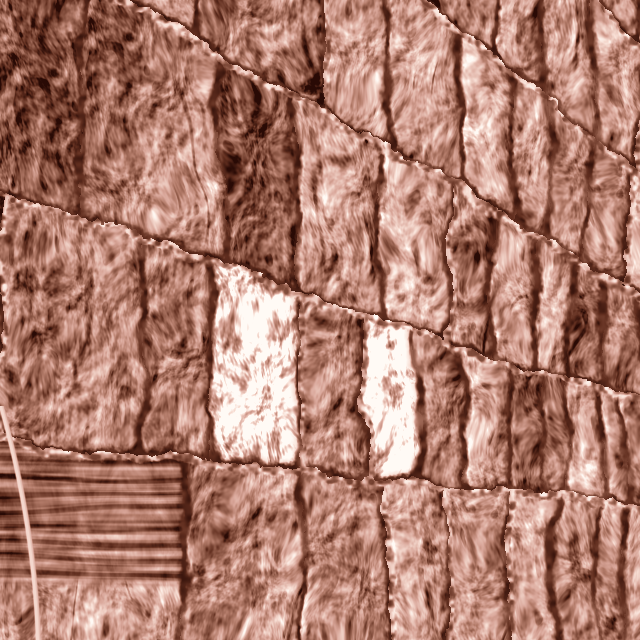
This texture is drawn by a WebGL 1 fragment shader. Its source:

```glsl
precision highp float;
// Weathered red stone wall in courses that recede to the right, with pale stones and a layered slab.
uniform vec2 u_resolution;

const vec2 VANISH = vec2(1.7227, 0.134);  // where the course lines meet
const float BED_SLOPE = 0.105;            // slope of the lowest bed joint
const float COURSE_STEP = 0.218;          // slope added per course
const float COURSE_GROWTH = 0.0075;       // extra slope, per course squared
const float JOINT_JITTER = 0.36;
const float CRACK_WIDTH = 0.0055;
const float MORTAR_WIDTH = 0.015;
const float CORNER_RADIUS = 0.014;
const float WIRE_HALF_WIDTH = 0.0042;
const vec2 GRAIN_SCALE = vec2(52.0, 32.0);

const vec3 SHADOW = vec3(0.16, 0.04, 0.02);
const vec3 UMBER  = vec3(0.38, 0.18, 0.12);
const vec3 RUST   = vec3(0.55, 0.34, 0.27);
const vec3 CLAY   = vec3(0.71, 0.49, 0.42);
const vec3 ROSE   = vec3(0.85, 0.65, 0.60);
const vec3 CHALK  = vec3(0.97, 0.87, 0.83);

float hash(vec2 p) {
  return fract(sin(dot(p, vec2(127.1, 311.7))) * 43758.55);
}

float noise(vec2 p) {
  vec2 i = floor(p), f = fract(p);
  f = f * f * (3.0 - 2.0 * f);
  return mix(mix(hash(i), hash(i + vec2(1, 0)), f.x),
             mix(hash(i + vec2(0, 1)), hash(i + 1.0), f.x), f.y);
}

float fbm(vec2 p) {
  float sum = 0.0, amp = 0.43;
  for (int i = 0; i < 4; i++) {
    sum += amp * noise(p);
    p = mat2(1.8, 0.7, -0.7, 1.8) * p + 7.3;
    amp *= 0.65;
  }
  return sum;
}

// First joint and mean stone length of a course, in wall depth
vec2 courseLayout(float row) {
  if (row < -0.5) return vec2(1.189, 0.165);
  if (row < 0.5) return vec2(1.251, 0.118);
  if (row < 1.5) return vec2(1.086, 0.144);
  return row < 2.5 ? vec2(1.396, 0.155) : vec2(1.780, 0.190);
}

float jointAt(float k, float row) {
  return k + JOINT_JITTER * (hash(vec2(k + 3.0, row + 11.0)) - 0.5);
}

vec3 toneColor(float t) {
  t = clamp(t, 0.0, 1.1) * 5.0;
  vec3 c = mix(SHADOW, UMBER, clamp(t, 0.0, 1.0));
  c = mix(c, RUST, clamp(t - 1.0, 0.0, 1.0));
  c = mix(c, CLAY, clamp(t - 2.0, 0.0, 1.0));
  c = mix(c, ROSE, clamp(t - 3.0, 0.0, 1.0));
  c = mix(c, CHALK, clamp(t - 4.0, 0.0, 1.0));
  return mix(c, vec3(1.0, 0.98, 0.96), clamp((t - 5.0) * 2.0, 0.0, 1.0));
}

void main() {
  vec2 p = gl_FragCoord.xy / u_resolution;
  float px = 1.0 / min(u_resolution.x, u_resolution.y);

  // Wall coordinates: course number upward, depth along the wall
  float gap = VANISH.x - p.x;
  float slope = (p.y - VANISH.y) / gap;
  float r = (sqrt(COURSE_STEP * COURSE_STEP + 4.0 * COURSE_GROWTH * (slope - BED_SLOPE))
             - COURSE_STEP) / (2.0 * COURSE_GROWTH);
  float courseHeight = gap * (COURSE_STEP + 2.0 * COURSE_GROWTH * r);
  r += ((noise(p * 11.0) - 0.5) * 0.022 + (fbm(p * 45.0) - 0.48) * 0.022) / courseHeight;
  float row = max(floor(r), -1.0);
  vec2 layout = courseLayout(row);
  float unit = gap * gap * layout.y / VANISH.x;  // stone length on the canvas
  float g = (VANISH.x / gap - layout.x) / layout.y;
  g += ((noise(p * vec2(9.0, 13.0) + row * 5.0) - 0.5) * 0.022
      + (fbm(p * vec2(40.0, 30.0)) - 0.48) * 0.018) / unit;

  // Stone index and distances to its four edges
  float k = floor(g);
  if (g < jointAt(k, row)) k -= 1.0;
  else if (g >= jointAt(k + 1.0, row)) k += 1.0;
  float slab = step(row, -0.5) * step(k, -0.5);
  if (slab > 0.5) k = -1.0;
  float left = (g - jointAt(k, row)) * unit + slab;
  float right = (jointAt(k + 1.0, row) - g) * unit;
  float below = (r - row) * courseHeight + step(row, -0.5);
  float above = (row + 1.0 - r) * courseHeight;
  vec2 inset = vec2(min(left, right), min(below, above + 0.006));
  float edge = CORNER_RADIUS - length(max(CORNER_RADIUS - inset, 0.0));
  vec2 id = vec2(k, row);
  float seed = hash(id + 31.7);
  float pale = step(abs(row), 0.5) * step(abs(abs(k - 1.0) - 1.0), 0.1);

  // Stone face: stains, warped grain lit from the upper left, streaks and pits
  float lean = (hash(id + 5.1) - 0.5) * 0.4;
  vec2 q = (p + vec2(lean * p.y, 0.0)) * GRAIN_SCALE + seed * 40.0;
  q += 1.3 * vec2(noise(q * 0.45), noise(q * 0.45 + 19.0));
  float grain = fbm(q) - 0.49;
  float relief = grain + 0.49 - fbm(q + vec2(-0.25, 0.25));
  float stain = fbm(p * vec2(10.0, 6.0) + seed * 23.0) - 0.49;
  float streak = noise(q * vec2(1.5, 0.22) + 4.0) - 0.5;
  float tone = 0.52 + 0.27 * seed + 0.18 * (p.x - 0.45);
  tone -= 0.2 * (1.0 - smoothstep(0.05, 0.4, length(p - vec2(0.0, 0.88))));
  tone += stain * 0.6 + grain * 0.75 + relief * 0.95 + streak * 0.17;
  tone += (hash(id + 8.3) - 0.5) * 0.3 * (left - right) / (left + right);
  tone -= 0.22 * smoothstep(0.7, 0.85, noise(q * vec2(1.7, 1.2) + 9.0));
  float vein = abs(noise(q * vec2(0.22, 0.11) + 17.0) - 0.5);
  tone -= 0.35 * (1.0 - smoothstep(0.004, 0.03, vein)) * smoothstep(0.02, 0.12, stain);
  tone = min(tone, 0.8 + (tone - 0.8) * 0.6);
  float paleTone = 1.02 + min(grain * 1.5 + relief + stain * 0.5 + 0.04, 0.1);
  tone = mix(tone, paleTone, pale);

  // Thin layers across the upper part of the slab
  float band = sin(p.y * 245.0 + 4.0 * noise(p * vec2(5.0, 24.0)));
  float layered = slab * smoothstep(0.08, 0.10, p.y);
  float layerTone = 0.5 + grain * 0.5 + stain * 0.3 + 0.45 * (noise(p * vec2(12.0, 190.0)) - 0.5)
                  - 0.28 * smoothstep(0.2, 0.95, band) + 0.12 * smoothstep(0.3, 0.9, -band);
  tone = mix(tone, layerTone, layered);

  // Shaded rims and worn bright arrises
  float wear = noise(p * 23.0 + 3.0);
  tone -= 0.2 * (1.0 - smoothstep(0.0, 0.02, min(right, below)));
  tone += 0.25 * wear * (1.0 - smoothstep(0.004, 0.014, left));

  // Crumbling pale mortar under each bed, sometimes filling an upright joint
  float crumbs = noise(p * 105.0);
  float mortarTone = 0.25 + 0.85 * smoothstep(0.2, 0.75, noise(p * 150.0) * 0.5 + crumbs * 0.5);
  float depth = MORTAR_WIDTH * (0.5 + wear);
  float mortar = 1.0 - smoothstep(depth * 0.5, depth, above + (crumbs - 0.5) * 0.008);
  float filled = step(0.76, hash(id + 14.9)) * (1.0 - smoothstep(0.005, 0.011, left));

  // Dark cracks of uneven width, broken in places
  float width = CRACK_WIDTH * (0.25 + 1.5 * noise(p * 14.0 + 3.0));
  float crack = 1.0 - smoothstep(width * 0.3, width + 2.0 * px, edge);
  tone = mix(tone, 0.04 + 0.22 * crumbs, crack * (0.6 + 0.4 * smoothstep(0.2, 0.5, wear)));
  tone = mix(tone, mortarTone, max(mortar * 0.85, filled * 0.8));

  // Pale wire hanging over the slab
  float wireX = 0.06 - 0.036 * p.y - 0.335 * p.y * p.y;
  float wire = 1.0 - smoothstep(-px, px, abs(p.x - wireX) - WIRE_HALF_WIDTH);
  tone = mix(tone, 0.98 - 40.0 * max(p.x - wireX, 0.0), wire * step(p.y, 0.365));

  gl_FragColor = vec4(toneColor(tone), 1.0);
}
```
